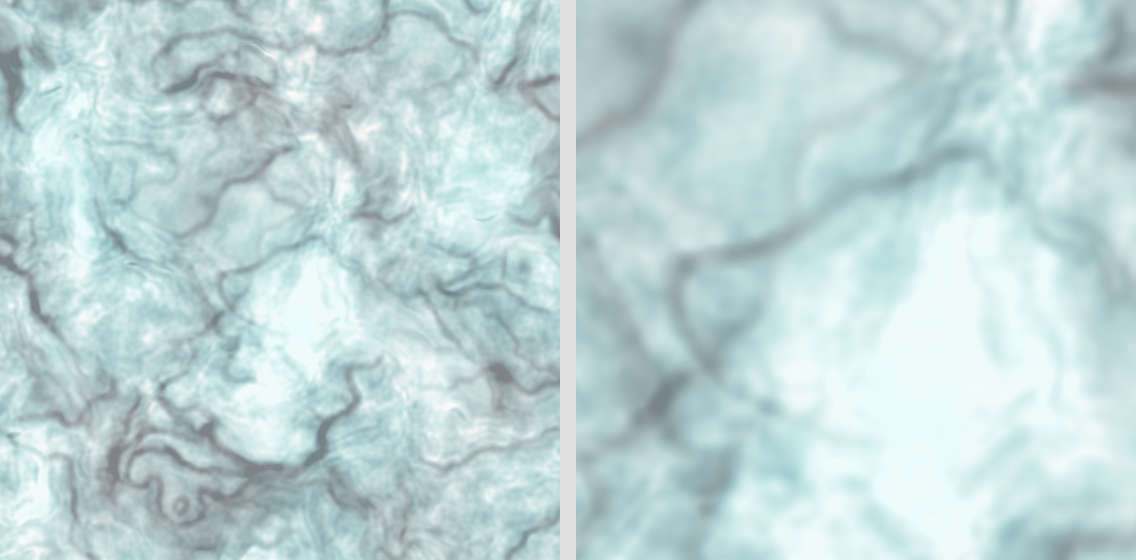
Left: the whole. Right: its middle third, enlarged.
A Shadertoy shader for this texture:

```glsl
// Pale teal marble: cloudy white ground with soft mottling, grey smudges
// and thin broken veins. Veins are zero lines of warped gradient noise,
// and the summed tone is coloured by a four-stop ramp.

const vec3 SHADOW_GREY = vec3(0.46, 0.52, 0.54);
const vec3 MID_TEAL    = vec3(0.69, 0.80, 0.81);
const vec3 PALE_TEAL   = vec3(0.81, 0.90, 0.90);
const vec3 MILK_WHITE  = vec3(0.95, 0.98, 0.98);
const vec3 TEAL_SHIFT  = vec3(-0.07, 0.01, 0.01);

const float BASE_TONE       = 0.875;
const float CLOUD_CONTRAST  = 0.13;
const float PATCH_LIFT      = 0.08;
const float MOTTLE_CONTRAST = 0.13;
const float SMUDGE_DEPTH    = 0.17;
const float FLECK_DEPTH     = 0.14;
const float WARP_AMOUNT     = 0.12;
const float WARP_SCALE      = 3.5;
const float SLOPE_STEP      = 0.002;
const vec2  STEEP  = vec2(0.45, -0.89);   // main vein direction
const vec2  LEVEL  = vec2(0.97, 0.24);    // minor vein direction

vec2 gradientAt(vec2 cell) {
    float angle = 6.2832 * fract(sin(dot(cell, vec2(127.1, 311.7))) * 43758.5);
    return vec2(cos(angle), sin(angle));
}

float gradientNoise(vec2 p) {
    vec2 i = floor(p), f = p - i;
    vec2 u = f * f * f * (f * (f * 6.0 - 15.0) + 10.0);
    vec2 e = vec2(1.0, 0.0);
    float low  = mix(dot(gradientAt(i), f), dot(gradientAt(i + e), f - e), u.x);
    float high = mix(dot(gradientAt(i + e.yx), f - e.yx),
                     dot(gradientAt(i + 1.0), f - 1.0), u.x);
    return mix(low, high, u.y);
}

float fbm(vec2 p, int octaves) {
    float sum = 0.0, amplitude = 1.0;
    for (int k = 0; k < octaves; k++) {
        sum += amplitude * gradientNoise(p);
        p = mat2(1.6, 1.2, -1.2, 1.6) * p + 17.3;
        amplitude *= 0.5;
    }
    return sum;
}

vec2 warp(vec2 p) {
    vec2 q = p * WARP_SCALE;
    return p + WARP_AMOUNT * vec2(fbm(q + 3.7, 4), fbm(q + 41.2, 4));
}

// Coordinates along and across a direction, scaled separately
vec2 stretched(vec2 p, vec2 dir, vec2 scale) {
    return scale * vec2(dot(p, dir), dot(p, vec2(-dir.y, dir.x)));
}

// Darkness of one vein family; q, qx, qy are warped neighbouring points
float veins(vec2 q, vec2 qx, vec2 qy, vec2 dir, vec2 scale, float width, float seed) {
    float n  = gradientNoise(stretched(q, dir, scale) + seed);
    float nx = gradientNoise(stretched(qx, dir, scale) + seed);
    float ny = gradientNoise(stretched(qy, dir, scale) + seed);
    float slope = length(vec2(nx - n, ny - n)) / SLOPE_STEP;
    float dist = abs(n) / max(slope, 0.5 * scale.x);
    float presence = smoothstep(-0.08, 0.32, gradientNoise(q * 3.6 + seed * 1.7));
    float w = width * (0.6 + 0.8 * presence);
    float core = exp(-dist * dist / (w * w));
    float halo = exp(-dist / (4.0 * w));
    return presence * (0.75 * core + 0.3 * halo);
}

vec3 marbleRamp(float tone) {
    vec3 c = mix(SHADOW_GREY, MID_TEAL,
        clamp((tone - SHADOW_GREY.g) / (MID_TEAL.g - SHADOW_GREY.g), 0.0, 1.0));
    c = mix(c, PALE_TEAL,
        clamp((tone - MID_TEAL.g) / (PALE_TEAL.g - MID_TEAL.g), 0.0, 1.0));
    return mix(c, MILK_WHITE,
        clamp((tone - PALE_TEAL.g) / (MILK_WHITE.g - PALE_TEAL.g), 0.0, 1.0));
}

void mainImage(out vec4 fragColor, in vec2 fragCoord) {
    vec2 p = fragCoord / iResolution.y;
    vec2 q  = warp(p);
    vec2 qx = warp(p + vec2(SLOPE_STEP, 0.0));
    vec2 qy = warp(p + vec2(0.0, SLOPE_STEP));

    // Ground: clouds, milky patches and fine mottling
    float cloud = fbm(q * 4.0 + 9.1, 5);
    float milky = smoothstep(0.05, 0.35, fbm(stretched(q, STEEP, vec2(2.6, 4.2)) + 23.0, 4));
    float mottle = gradientNoise(p * 24.0 + 5.0) + 0.8 * gradientNoise(q * 46.0 + 31.0)
                 + 0.4 * gradientNoise(p * 85.0 + 77.0);
    float tone = BASE_TONE + CLOUD_CONTRAST * cloud + PATCH_LIFT * milky
               + MOTTLE_CONTRAST * mottle * (1.0 - 0.55 * milky);

    // Grey smudges broken into wisps
    float smudge = smoothstep(0.02, 0.5, fbm(stretched(q, STEEP, vec2(2.8, 4.0)) + 61.0, 4));
    float wisp = 1.0 - 2.2 * abs(gradientNoise(stretched(q, STEEP, vec2(9.0, 17.0)) + 13.0));
    smudge *= 0.55 + 0.75 * wisp;

    // Vein families: long steep, branching, and faint level ones
    float vein = 0.31 * veins(q, qx, qy, STEEP, vec2(2.2, 4.2), 0.0075, 11.0)
               + 0.22 * veins(q, qx, qy, STEEP, vec2(5.0, 6.5), 0.0060, 37.0)
               + 0.17 * veins(q, qx, qy, LEVEL, vec2(5.0, 9.0), 0.0060, 53.0);
    float fleck = smoothstep(0.48, 0.62, gradientNoise(stretched(q, LEVEL, vec2(13.0, 27.0)) + 91.0));
    tone -= SMUDGE_DEPTH * smudge + vein * (1.0 - 0.4 * milky) + FLECK_DEPTH * fleck;

    // Teal drifts over the ground, neutral grey in smudges and veins
    float teal = 0.8 * fbm(p * 3.0 + 47.0, 3) - 0.35 * mottle;
    teal -= 0.35 * smudge + 1.2 * vein - 0.1;
    vec3 color = marbleRamp(tone) + TEAL_SHIFT * clamp(teal, -0.6, 0.8);
    fragColor = vec4(clamp(color, 0.0, 1.0), 1.0);
}
```
